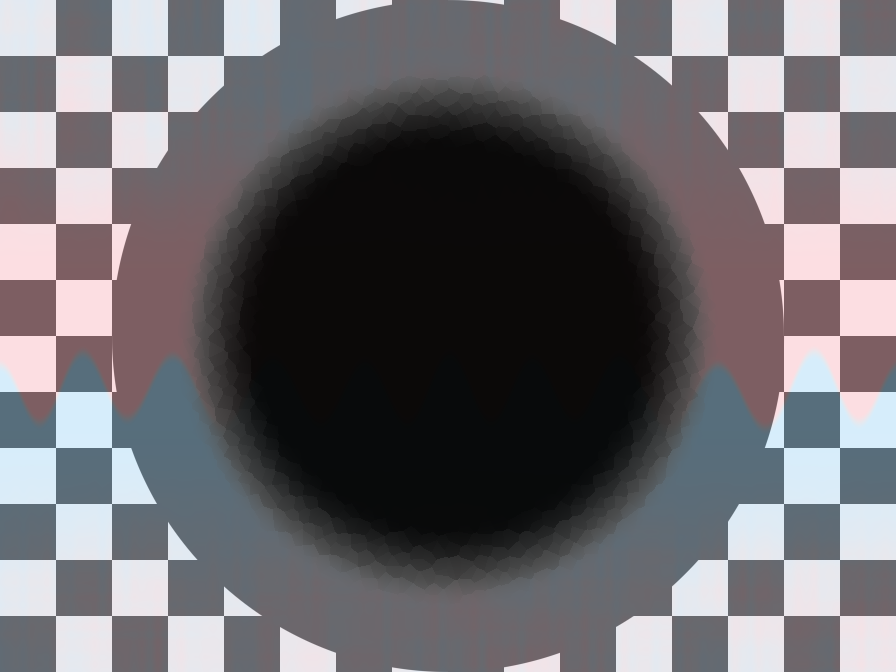
Give the GLSL for this background, as a WebGL 2 fragment shader.

```glsl
#version 300 es
precision highp float;
// Checkerboard with a tinted disc and a soft, faceted dark hole over a wavy red-blue split.
uniform vec2 u_resolution;
out vec4 fragColor;

float hash(vec2 p) {
  return fract(sin(dot(p, vec2(127.1, 311.7))) * 43758.5453);
}

float noise(vec2 p) {
  vec2 i = floor(p), f = fract(p);
  f = f * f * (3.0 - 2.0 * f);
  return mix(mix(hash(i), hash(i + vec2(1, 0)), f.x),
             mix(hash(i + vec2(0, 1)), hash(i + vec2(1, 1)), f.x), f.y);
}

// Nearest jittered lattice point, giving small flat facets
vec2 facet(vec2 p, float scale) {
  vec2 cell = floor(p * scale), best = p;
  float nearest = 9.0;
  for (int j = -1; j <= 1; j++) {
    for (int i = -1; i <= 1; i++) {
      vec2 c = cell + vec2(i, j);
      vec2 site = (c + vec2(hash(c), hash(c + 37.0))) / scale;
      float d = distance(p, site) * scale;
      if (d < nearest) { nearest = d; best = site; }
    }
  }
  return best;
}

// Signed tint: +1 red, -1 blue, fading and breaking into streaks away from the wave
float tintAmount(vec2 p) {
  float x = p.x + 0.667;
  float wave = 0.42 + 0.048 * cos(47.1 * x + 0.5 * sin(9.0 * x))
             + 0.025 * (noise(vec2(x * 9.0, 3.0)) - 0.5);
  float y = p.y + 0.5;
  float above = mix(1.0, -0.1, smoothstep(0.58, 0.9, y));
  float below = mix(0.2, -1.0, smoothstep(0.02, 0.38, y));
  float fray = max(smoothstep(0.6, 0.85, y), 1.0 - smoothstep(0.08, 0.33, y));
  float streaks = noise(vec2(x * 85.0, y * 6.0)) * 0.45
                + noise(vec2(x * 8.0, y * 90.0)) * 0.2
                + noise(vec2(x * 9.0, y * 7.0)) * 0.6 - 0.62;
  float t = mix(below, above, smoothstep(-0.012, 0.012, y - wave));
  return clamp(t + fray * streaks * 1.1, -1.0, 1.0);
}

void main() {
  vec2 p = (gl_FragCoord.xy - 0.5 * u_resolution) / u_resolution.y;
  float px = 1.0 / u_resolution.y;
  float r = length(p);

  // Checkerboard with twelve rows, edges softened over one pixel
  vec2 grid = (p + vec2(2.0 / 3.0, 0.5)) * 12.0;
  vec2 tri = 0.5 - abs(fract(grid) - 0.5);
  vec2 side = 1.0 - 2.0 * mod(floor(grid), 2.0);
  vec2 s = side * clamp(tri / (6.0 * px), 0.0, 1.0);
  float light = 0.5 - 0.5 * s.x * s.y;

  // Disc covers the light squares
  light *= smoothstep(-0.7 * px, 0.7 * px, r - 0.5);

  // Red or blue tint shared by light and dark squares
  float t = tintAmount(p);
  vec3 tint = t > 0.0 ? t * vec3(0.08, -0.04, -0.045)
                      : -t * vec3(-0.07, 0.02, 0.055);
  vec3 color = vec3(0.41, 0.41, 0.43) + 0.5 * light + tint;

  // Dark hole with a neutral grey rim
  float rough = mix(r, length(facet(p, 55.0)), 0.55);
  float rim = 0.037 + 0.35 * smoothstep(0.28, 0.405, rough);
  vec3 hole = vec3(rim) + 0.09 * tint;
  color = mix(hole, color, smoothstep(0.36, 0.405, mix(r, rough, 0.5)));

  fragColor = vec4(clamp(color, 0.0, 1.0), 1.0);
}
```
